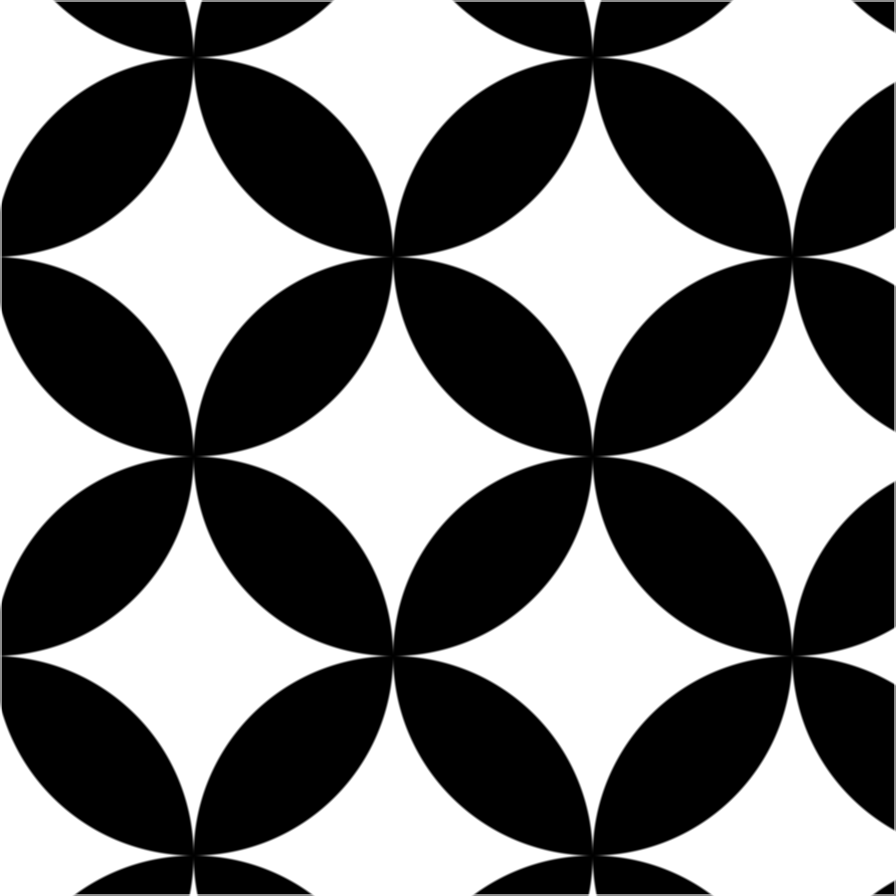
Give the GLSL for this pattern, as a Shadertoy shader.

```glsl
// Overlapping circles whose shared lenses form a lattice of black petals on white.

const vec3 PAPER_COLOR = vec3(1.0);
const vec3 PETAL_COLOR = vec3(0.0);
const vec2 NODE_ORIGIN = vec2(0.6615, 0.4905); // a point where four petals meet
const float RADIUS = 0.2227;                   // circle radius; the repeat is twice this
const float EDGE_SOFTNESS = 0.0018;            // half width of the blurred petal edge
const float RIM_WIDTH = 0.0022;                // faded rim along the canvas border
const float RIM_FADE = 0.55;

// Soft coverage of a unit circle.
float circleCoverage(vec2 p, vec2 center, float softness) {
    return smoothstep(-softness, softness, 1.0 - length(p - center));
}

// Fold the plane into the diamond around the nearest petal node.
vec2 foldToNode(vec2 p) {
    vec2 q = abs(mod(p + 1.0, 2.0) - 1.0);
    return q.x + q.y > 1.0 ? 1.0 - q : q;
}

// Petals are the areas covered by two circles; summing darkens the tips.
float petalCoverage(vec2 p, float softness) {
    vec2 q = foldToNode(p);
    float total = 0.0;
    vec2 center = vec2(1.0, 0.0);
    for (int i = 0; i < 4; i++) {
        total += circleCoverage(q, center, softness);
        center = vec2(-center.y, center.x);
    }
    return clamp(total - 1.0, 0.0, 1.0);
}

void mainImage(out vec4 fragColor, in vec2 fragCoord) {
    float pixel = 1.0 / iResolution.y;
    vec2 uv = fragCoord * pixel;
    vec2 canvas = iResolution.xy * pixel;

    float softness = max(EDGE_SOFTNESS, 0.75 * pixel) / RADIUS;
    float petals = petalCoverage((uv - NODE_ORIGIN) / RADIUS, softness);

    // Faded canvas rim
    vec2 toBorder = min(uv, canvas - uv);
    float borderDistance = min(toBorder.x, toBorder.y);
    float rim = 1.0 - smoothstep(-0.5 * pixel, 0.5 * pixel, borderDistance - RIM_WIDTH);
    petals *= 1.0 - RIM_FADE * rim;

    fragColor = vec4(mix(PAPER_COLOR, PETAL_COLOR, petals), 1.0);
}
```
